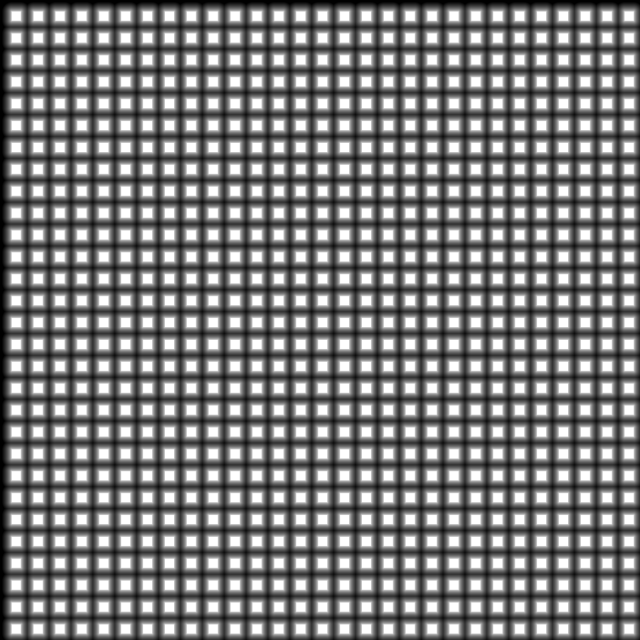
Reproduce this pattern procedurally as a Shadertoy shader.

```glsl
const float REPEATS = 29.0;                     // squares across and down
const float PITCH = 0.0342;                     // spacing of centres, in canvas units
const vec2 FIRST_CENTER = vec2(0.0254, 0.0172); // lower left square
const float HALF_SIDE = 0.2;                    // half a square, in cells
const float GLOW_FALLOFF = 1.48;                // loss of light per root of distance
const int SAMPLES = 3;                          // antialiasing grid per side
const vec3 BACKGROUND = vec3(0.0);
const vec3 LIGHT = vec3(1.0);

float boxDistance(vec2 p, vec2 halfSize) {
    vec2 d = abs(p) - halfSize;
    return length(max(d, 0.0)) + min(max(d.x, d.y), 0.0);
}

// Light of the nearest square; the lattice is finite, so its rim fades out
float glowLattice(vec2 uv) {
    vec2 cell = (uv - FIRST_CENTER) / PITCH;
    vec2 nearest = clamp(floor(cell + 0.5), 0.0, REPEATS - 1.0);
    float d = max(boxDistance(cell - nearest, vec2(HALF_SIDE)), 0.0);
    return clamp(1.0 - GLOW_FALLOFF * sqrt(d), 0.0, 1.0);
}

void mainImage(out vec4 fragColor, in vec2 fragCoord) {
    // Average over the pixel to smooth the square edges
    float glow = 0.0;
    for (int y = 0; y < SAMPLES; y++) {
        for (int x = 0; x < SAMPLES; x++) {
            vec2 offset = (vec2(x, y) + 0.5) / float(SAMPLES) - 0.5;
            glow += glowLattice((fragCoord + offset) / iResolution.xy);
        }
    }
    glow /= float(SAMPLES * SAMPLES);

    fragColor = vec4(mix(BACKGROUND, LIGHT, glow), 1.0);
}
```
